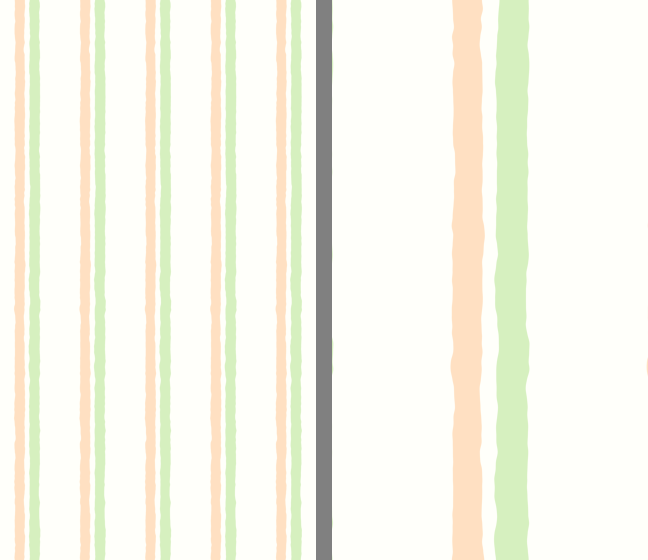
Left: the whole. Right: its middle third, enlarged.
This pattern is drawn by a Shadertoy shader. Its source:

```glsl
// Paired vertical stripes, peach and green, on a warm white ground.
// One pair is repeated with fract; each stripe edge is roughened by
// layered value noise along its length, like torn paper or dry paint.

const vec3 GROUND = vec3(1.0, 1.0, 0.98);
const vec3 PEACH  = vec3(1.0, 0.88, 0.76);
const vec3 GREEN  = vec3(0.84, 0.94, 0.75);

// Lengths are fractions of the canvas width
const float PERIOD       = 0.2069;
const float PEACH_CENTER = 0.0625;
const float GREEN_CENTER = 0.1093;
const float PEACH_WIDTH  = 0.0305;
const float GREEN_WIDTH  = 0.0318;

float hash(float n, float seed) {
    return fract(sin(n * 127.1 + seed * 311.7) * 43758.55);
}

// Smooth 1D noise in -1..1
float noise(float x, float seed) {
    float i = floor(x);
    float f = fract(x);
    f = f * f * (3.0 - 2.0 * f);
    return 2.0 * mix(hash(i, seed), hash(i + 1.0, seed), f) - 1.0;
}

// Sideways offset of one rough edge: slow drift, bumps and fine grain
float roughEdge(float y, float seed) {
    return 0.0010 * noise(y * 11.0, seed)
         + 0.0017 * noise(y * 44.0, seed + 1.0)
         + 0.0008 * noise(y * 105.0, seed + 2.0);
}

// Coverage of a vertical stripe with independent left and right edges
float stripe(vec2 p, float center, float width, float seed, float pixel) {
    float left  = center - 0.5 * width + roughEdge(p.y, seed);
    float right = center + 0.5 * width + roughEdge(p.y, seed + 10.0);
    float inside = min(p.x - left, right - p.x);
    return smoothstep(-0.75 * pixel, 0.75 * pixel, inside);
}

void mainImage(out vec4 fragColor, in vec2 fragCoord) {
    float pixel = 1.0 / iResolution.x;
    vec2 p = fragCoord * pixel;

    // Every pair shares the same edges
    vec2 cell = vec2(fract(p.x / PERIOD) * PERIOD, p.y);

    vec3 color = GROUND;
    color = mix(color, PEACH, stripe(cell, PEACH_CENTER, PEACH_WIDTH, 3.0, pixel));
    color = mix(color, GREEN, stripe(cell, GREEN_CENTER, GREEN_WIDTH, 27.0, pixel));
    fragColor = vec4(color, 1.0);
}
```
